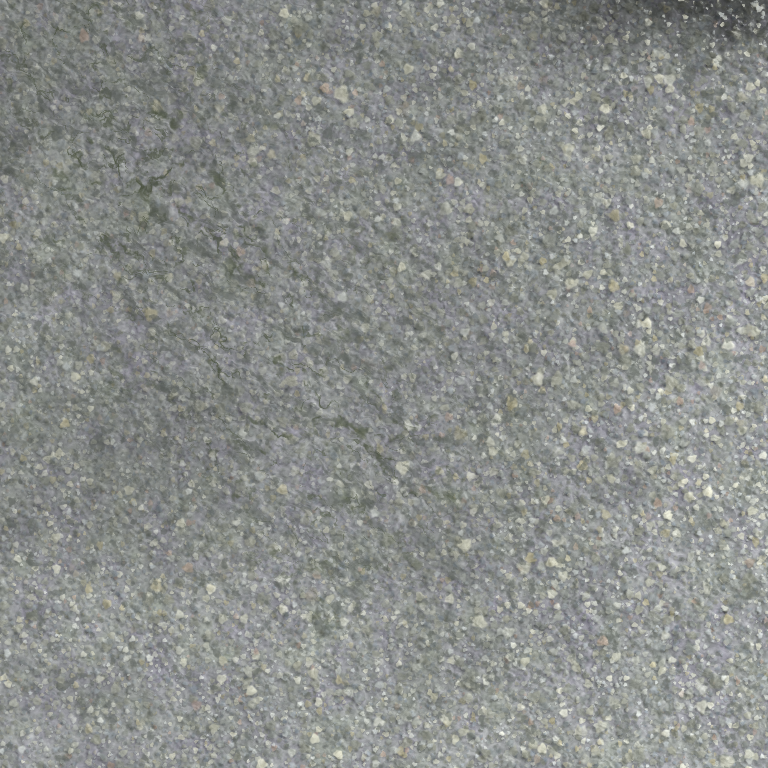
This texture is drawn by a Shadertoy shader. Its source:

```glsl
// Weathered asphalt: fine grey grit, pale pebbles, mossy cracks and a dark upper corner.

const vec3 BINDER = vec3(0.578, 0.588, 0.59);
const vec3 MOSS = vec3(0.31, 0.34, 0.26);
const vec3 PIT = vec3(0.37, 0.39, 0.37);
const vec3 SLATE = vec3(0.51, 0.535, 0.53);
const vec3 CHALK = vec3(0.89, 0.90, 0.85);
const vec3 OCHRE = vec3(0.78, 0.72, 0.52);
const vec3 BRICK = vec3(0.70, 0.57, 0.51);

float hash1(vec2 p) {
    vec3 q = fract(p.xyx * 0.1031);
    q += dot(q, q.yzx + 33.33);
    return fract((q.x + q.y) * q.z);
}

vec3 hash3(vec2 p) {
    vec3 q = fract(p.xyx * vec3(0.1031, 0.1030, 0.0973));
    q += dot(q, q.yxz + 33.33);
    return fract((q.xxy + q.yzz) * q.zyx);
}

mat2 rotation(float angle) {
    float c = cos(angle), s = sin(angle);
    return mat2(c, s, -s, c);
}

float valueNoise(vec2 p) {
    vec2 i = floor(p), f = fract(p);
    f = f * f * (3.0 - 2.0 * f);
    return mix(mix(hash1(i), hash1(i + vec2(1, 0)), f.x),
               mix(hash1(i + vec2(0, 1)), hash1(i + vec2(1, 1)), f.x), f.y);
}

float fbm(vec2 p) {
    float sum = 0.0, gain = 0.5;
    for (int i = 0; i < 4; i++) {
        sum += gain * valueNoise(p);
        p = rotation(0.6) * p * 2.03 + 17.0;
        gain *= 0.5;
    }
    return sum / 0.9375;
}

float segmentDistance(vec2 p, vec2 a, vec2 b) {
    vec2 ab = b - a;
    return length(p - a - ab * clamp(dot(p - a, ab) / dot(ab, ab), 0.0, 1.0));
}

// Thin ragged lines where noise crosses its middle value
float crackLines(vec2 p, float scale, float width) {
    vec2 warp = vec2(fbm(p * 55.0), fbm(p * 55.0 + 40.0)) - 0.5;
    vec2 q = rotation(0.6) * (p + 0.03 * warp) * scale;
    float ridge = abs(fbm(q * vec2(0.6, 1.3)) - 0.5);
    return 1.0 - smoothstep(0.0, width, ridge);
}

vec3 stoneColour(vec3 pick) {
    vec3 colour = mix(SLATE, CHALK, pick.x * pick.x);
    colour += (pick.y - 0.5) * vec3(0.04, 0.01, -0.08);
    colour = mix(colour, OCHRE, 0.5 * smoothstep(0.94, 0.97, pick.z));
    return mix(colour, BRICK, 0.6 * (1.0 - smoothstep(0.015, 0.035, pick.z)));
}

// Lays one size of irregular stones, each with a soft shaded lower left rim
vec3 layStones(vec3 ground, vec2 p, float scale, float share, float strength, float seed) {
    vec2 grid = p * scale, cell = floor(grid);
    for (int y = -1; y <= 1; y++)
    for (int x = -1; x <= 1; x++) {
        vec2 id = cell + vec2(x, y);
        vec3 place = hash3(id + seed), pick = hash3(id + seed + 71.0);
        vec2 d = grid - id - 0.1 - 0.8 * place.xy;
        float present = 1.0 - smoothstep(share - 0.05, share + 0.05, place.z);
        float radius = mix(0.24, 0.5, pick.y);
        vec2 q = rotation(6.28 * pick.z) * d;
        q.x *= mix(0.9, 1.5, place.x);
        float angle = atan(q.y, q.x + 1e-5);
        float size = length(q) * (1.0 + 0.13 * cos(3.0 * angle + 6.0 * pick.x) + 0.07 * cos(5.0 * angle));
        float cover = 1.0 - smoothstep(radius - 0.12, radius + 0.1, size);
        float shade = 1.0 - smoothstep(radius - 0.1, radius + 0.2, length(d + vec2(0.13, 0.16)));
        ground *= 1.0 - 0.15 * strength * shade * present;
        vec3 stone = stoneColour(pick) * (1.0 + 0.12 * dot(d, vec2(0.6, 0.8)));
        ground = mix(ground, stone, cover * present * strength);
    }
    return ground;
}

void mainImage(out vec4 fragColor, in vec2 fragCoord) {
    vec2 uv = fragCoord / iResolution.xy;
    float broad = fbm(uv * 5.0 + 3.0);
    float patches = fbm(uv * 19.0 + 11.0);
    float stony = smoothstep(-0.1, 0.9, uv.x + 0.3 * (broad - 0.5));
    float worn = exp(-pow(segmentDistance(uv, vec2(0.08, 0.96), vec2(0.44, 0.4)) / 0.2, 2.0));

    // Binder with cool and olive drifts
    vec3 colour = BINDER + 0.13 * (patches - 0.5);
    colour += (fbm(uv * 34.0 + 60.0) - 0.5) * vec3(0.02, 0.06, -0.05);

    // Stones from dust to pebbles
    float clear = 1.0 - 0.35 * worn;
    colour = layStones(colour, uv, 160.0, 0.7, 0.6 * clear, 5.0);
    colour = layStones(colour, uv, 105.0, 0.6, mix(0.6, 0.75, stony) * clear, 131.0);
    colour = layStones(colour, uv, 74.0, mix(0.22, 0.38, stony), 0.75 * clear, 277.0);
    colour = layStones(colour, uv, 52.0, mix(0.05, 0.13, stony), 0.7, 389.0);

    // Crumpled grit lit from the upper right
    vec2 grit = rotation(0.6) * (uv + 0.012 * fbm(uv * 60.0)) * 100.0 * vec2(1.0);
    grit *= vec2(0.85, 1.25);
    float relief = fbm(grit) - fbm(grit + vec2(0.2, 0.4));
    colour += relief * mix(0.22, 0.3, max(worn, stony));
    colour += 0.08 * (valueNoise(uv * 290.0) - 0.5);

    // Mossy cracks, short dark strokes and scattered pits
    float broken = smoothstep(0.4, 0.62, patches) * worn;
    float ragged = smoothstep(0.35, 0.6, fbm(uv * 80.0 + 20.0));
    colour = mix(colour, MOSS, 0.75 * broken * ragged * crackLines(uv, 15.0, 0.045));
    colour = mix(colour, MOSS, 0.6 * worn * ragged * crackLines(uv + 7.0, 34.0, 0.04));
    float strokes = smoothstep(0.58, 0.75, fbm(grit * vec2(0.35, 0.9) + 30.0));
    colour = mix(colour, PIT, 0.5 * strokes * mix(0.35, 1.0, worn));
    float pits = smoothstep(0.64, 0.78, fbm(uv * 75.0 + 90.0));
    colour = mix(colour, PIT, 0.55 * pits);

    // Uneven light, brighter to the lower right, dark binder in the upper right corner
    float light = 1.0 + 0.11 * (uv.x - uv.y) + 0.22 * (broad - 0.5) - 0.06 * worn;
    colour *= light;
    float corner = smoothstep(0.88, 1.01, uv.y + 0.12 * (patches - 0.5)) * smoothstep(0.55, 0.95, uv.x);
    float paleStone = smoothstep(0.62, 0.78, colour.g);
    colour *= 1.0 - 0.48 * corner * (1.0 - 0.7 * paleStone);
    fragColor = vec4(clamp(colour, 0.0, 1.0), 1.0);
}
```
